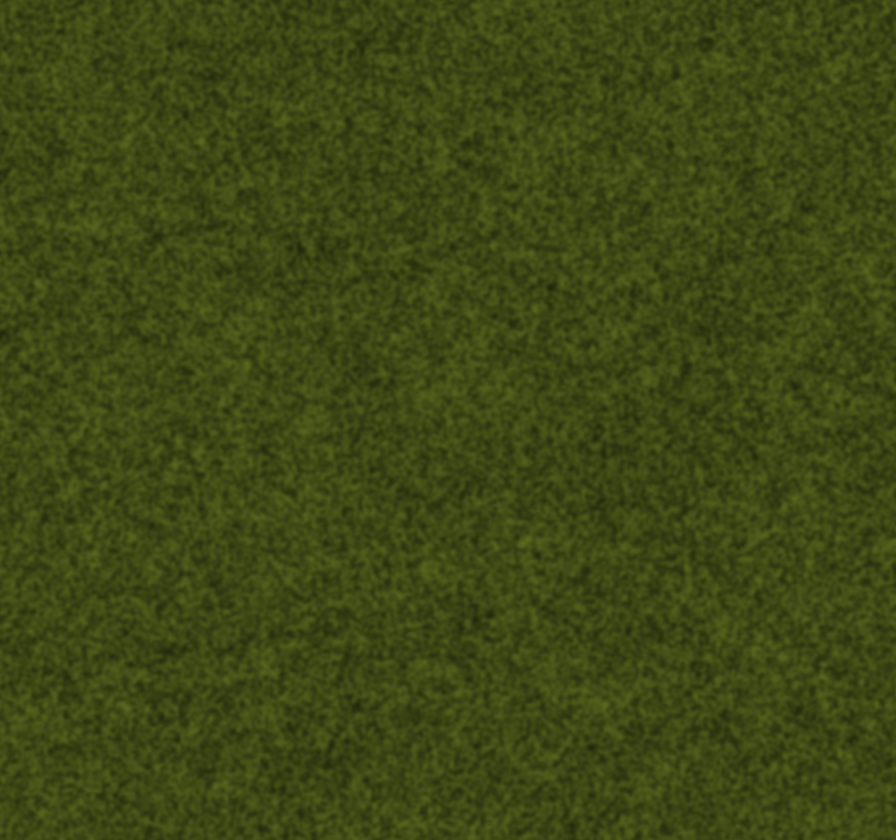
Write a WebGL 2 fragment shader that draws this texture.

```glsl
#version 300 es
precision highp float;
precision highp int;
// Mossy green felt: fine, soft, directionless grain over a faint mottle.
// Each layer is white noise on a lattice blurred by a Gaussian kernel and
// scaled to unit variance; their sum brightens or darkens one olive tone.

uniform vec2 u_resolution;
out vec4 fragColor;

const vec3 OLIVE = vec3(0.242, 0.284, 0.081);
const int REACH = 2;            // kernel radius in cells
const float BLUR = 0.8;         // kernel sigma in cells

// Integer hash of a lattice cell, uniform in 0..1
float hash(ivec2 cell, uint seed) {
    uint h = uint(cell.x) * 0x9E3779B1u ^ uint(cell.y) * 0x85EBCA77u ^ seed * 0xC2B2AE3Du;
    h = (h ^ (h >> 16)) * 0x7FEB352Du;
    h = (h ^ (h >> 15)) * 0x846CA68Bu;
    h ^= h >> 16;
    return float(h >> 8) / 16777216.0;
}

// Gaussian-blurred white noise with zero mean and unit variance
float softNoise(vec2 p, uint seed) {
    vec2 base = floor(p);
    vec2 local = p - base - 0.5;
    float total = 0.0;
    float power = 0.0;
    for (int y = -REACH; y <= REACH; y++) {
        for (int x = -REACH; x <= REACH; x++) {
            vec2 d = local - vec2(x, y);
            float weight = exp(-dot(d, d) / (2.0 * BLUR * BLUR));
            float white = (hash(ivec2(base) + ivec2(x, y), seed) - 0.5) * sqrt(12.0);
            total += weight * white;
            power += weight * weight;
        }
    }
    return total * inversesqrt(power);
}

// Relative brightness change from one layer: cells per height and strength
float layer(vec2 p, float cells, float strength, uint seed) {
    return strength * softNoise(p * cells, seed);
}

void main() {
    vec2 p = gl_FragCoord.xy / u_resolution.y;

    float shade = 1.0;
    shade += layer(p, 320.0, 0.118, 1u);   // fine grain
    shade += layer(p, 90.0, 0.028, 2u);    // small clumps
    shade += layer(p, 22.0, 0.016, 3u);    // broad mottle

    fragColor = vec4(clamp(OLIVE * shade, 0.0, 1.0), 1.0);
}
```
